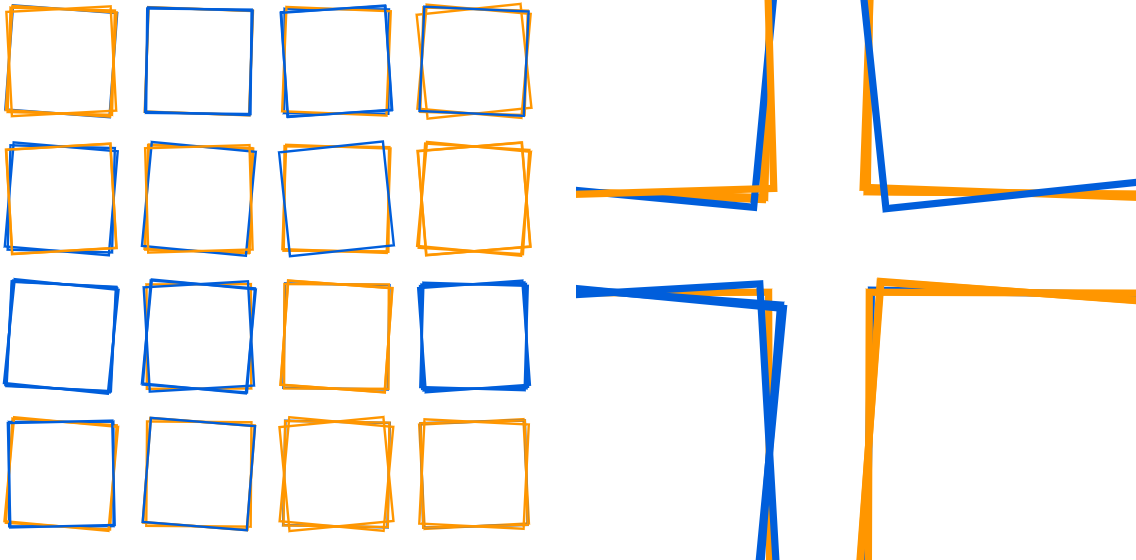
Left: the whole. Right: its middle third, enlarged.
This pattern is drawn by a WebGL 1 fragment shader. Its source:

```glsl
precision highp float;
// A 4 by 4 grid of thin square outlines on white. Each cell stacks several
// outlines about one centre, every one turned by a small random angle and
// inked orange or blue by a hash of its cell and layer.

uniform vec2 u_resolution;

#define GRID_COUNT 4.0
#define LAYERS 4
#define PITCH 0.2457
#define FIRST_CENTRE 0.1094
#define HALF_SIDE 0.0932
#define LINE_WIDTH 0.0043
#define MAX_TURN 0.105
#define BLUE_CHANCE 0.36
#define SEED 7.0
#define PAPER vec3(1.0)
#define ORANGE vec3(1.0, 0.59, 0.0)
#define BLUE vec3(0.0, 0.37, 0.86)

// Two random values in 0..1 from a cell and a layer number
vec2 hash2(vec3 key) {
  vec3 q = fract((key + SEED) * vec3(0.1031, 0.1030, 0.0973));
  q += dot(q, q.yzx + 33.33);
  return fract((q.xx + q.yz) * q.zy);
}

vec2 rotate(vec2 p, float angle) {
  float c = cos(angle);
  float s = sin(angle);
  return vec2(c * p.x - s * p.y, s * p.x + c * p.y);
}

// Distance to a square outline with sharp corners
float squareOutline(vec2 p, float halfSide) {
  vec2 a = abs(p);
  return abs(max(a.x, a.y) - halfSide);
}

void main() {
  float pixel = 1.0 / min(u_resolution.x, u_resolution.y);
  vec2 uv = gl_FragCoord.xy * pixel;
  uv.y = u_resolution.y * pixel - uv.y; // rows count down from the top

  // Cell number and position relative to the cell centre
  vec2 gridPos = (uv - FIRST_CENTRE) / PITCH + 0.5;
  vec2 cell = floor(gridPos);
  vec2 p = (fract(gridPos) - 0.5) * PITCH;
  vec2 inGrid = step(0.0, cell) * step(cell, vec2(GRID_COUNT - 0.5));
  float visible = inGrid.x * inGrid.y;

  // Stack the turned outlines, later layers on top
  vec3 color = PAPER;
  for (int i = 0; i < LAYERS; i++) {
    vec2 rnd = hash2(vec3(cell, float(i)) * 3.7 + 1.3);
    float angle = (rnd.x * 2.0 - 1.0) * MAX_TURN;
    float d = squareOutline(rotate(p, angle), HALF_SIDE);
    float ink = clamp((0.5 * LINE_WIDTH - d) / pixel + 0.5, 0.0, 1.0);
    vec3 inkColor = mix(ORANGE, BLUE, step(rnd.y, BLUE_CHANCE));
    color = mix(color, inkColor, ink * visible);
  }

  gl_FragColor = vec4(color, 1.0);
}
```
